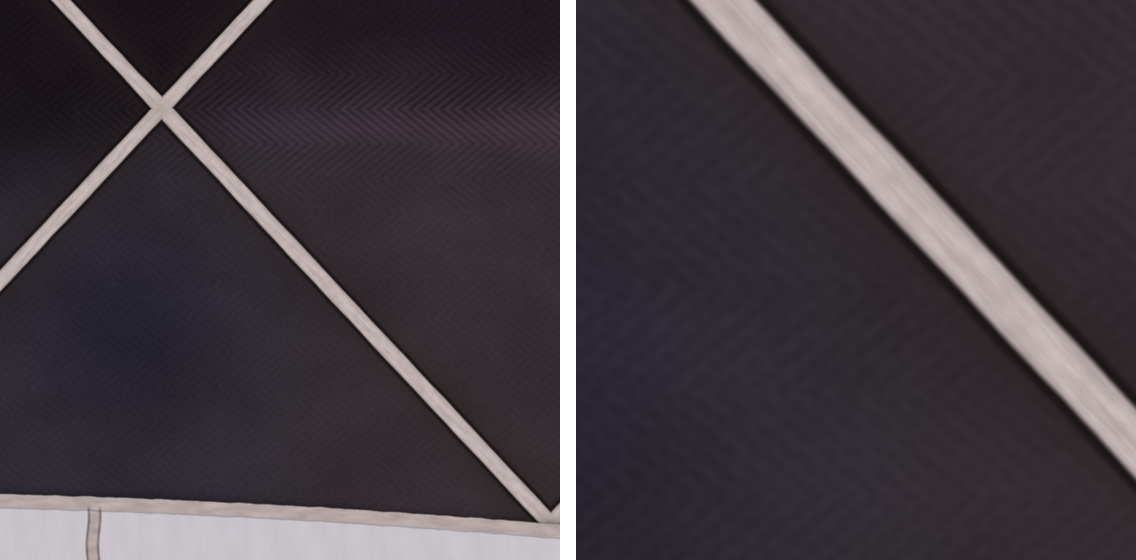
Left: the whole. Right: its middle third, enlarged.
Reproduce this texture procedurally as a Shadertoy shader.

```glsl
float sines(vec2 p) {
    float sum = 0.0, amp = 0.5;
    for (int i = 0; i < 5; i++) {
        sum += amp * sin(p.x + 1.7 * sin(p.y + float(i))) * cos(p.y - 1.3 * sin(p.x));
        p = mat2(1.5, 1.1, -1.1, 1.5) * p + 2.3;
        amp *= 0.6;
    }
    return sum;
}

vec2 hash2(vec2 c) {
    return fract(sin(vec2(dot(c, vec2(127.1, 311.7)), dot(c, vec2(269.5, 183.3)))) * 43758.5);
}

// Distance to the nearest scattered point
float cells(vec2 p) {
    float nearest = 2.0;
    for (int j = -1; j <= 1; j++)
        for (int i = -1; i <= 1; i++) {
            vec2 c = floor(p) + vec2(i, j);
            nearest = min(nearest, length(c + hash2(c) - p));
        }
    return nearest;
}

// Coverage of a band of the given half width
float band(float d, float halfWidth, float soft) {
    return 1.0 - smoothstep(halfWidth - soft, halfWidth + soft, abs(d));
}

// Fine slanted ribs whose direction flips in horizontal rows
float herringbone(vec2 uv) {
    float zigzag = abs(fract((uv.y - 0.805) / 0.124) - 0.5) * 0.124;
    return sin(6.2832 * (uv.x + 1.25 * zigzag) / 0.0185);
}

vec3 darkTile(vec2 uv, vec2 grid) {
    vec3 color = mix(vec3(0.19, 0.17, 0.205), vec3(0.215, 0.18, 0.20), smoothstep(0.2, 0.9, uv.x));
    float upper = smoothstep(0.62, 0.9, uv.y + 0.08 * sines(uv * 5.0) - 0.1 * uv.x);
    color = mix(color, vec3(0.13, 0.10, 0.13), upper);
    // The tile left of the crossing is the darkest
    color *= 1.0 - 0.22 * step(grid.y, 0.0) * smoothstep(0.5, 0.8, uv.y);
    // Bluish shade and a soft purple sheen
    color -= vec3(0.045, 0.035, 0.02) * exp(-28.0 * dot(uv - vec2(0.23, 0.42), uv - vec2(0.23, 0.42)));
    color += vec3(0.04, 0.025, 0.04) * exp(-pow((uv.y - 0.775) / 0.035, 2.0)) * smoothstep(0.3, 0.75, uv.x);
    color *= 1.0 + 0.10 * sines(uv * vec2(9.0, 12.0));
    // Ribs catch light in the upper rows
    float lit = exp(-pow((uv.y - 0.79) / 0.085, 2.0)) * (0.55 + 0.45 * sines(uv * 11.0 + 4.0));
    color += herringbone(uv) * (0.005 + 0.030 * lit * smoothstep(0.0, 0.5, uv.x));
    return color + 0.016 * (cells(uv * 130.0) - 0.5);
}

void mainImage(out vec4 fragColor, in vec2 fragCoord) {
    vec2 uv = fragCoord / iResolution.xy;
    float soft = max(0.0022, 1.0 / iResolution.y);

    // Diagonal lattice: grout lies on whole numbers of either coordinate
    vec2 p = (uv - vec2(0.289, 0.807)) / vec2(0.694, 0.742);
    vec2 grid = 0.5 * vec2(p.x + p.y, p.x - p.y);
    vec2 d = abs(grid - round(grid)) / 0.986;
    vec2 halfWidth = vec2(0.0143, 0.0132) + 0.0008 * sines(uv * 24.0);
    halfWidth.x -= 0.0015 * smoothstep(0.8, 0.9, uv.y);

    // Tiles with brown shadows beside the grout
    vec3 color = darkTile(uv, grid);
    float edge = min(d.x - halfWidth.x, d.y - halfWidth.y);
    color = mix(color, vec3(0.17, 0.13, 0.12), 0.65 * exp(-max(edge, 0.0) / 0.02));
    color *= 1.0 - 0.4 * band(edge - 0.003, 0.003, 0.003);

    // Pale grout, streaked along its length and stained at the crossing
    float streak = sines(d.x < d.y ? vec2(grid.x * 260.0, grid.y * 28.0) : vec2(grid.x * 28.0, grid.y * 260.0));
    vec3 grout = vec3(0.76, 0.71, 0.705) + 0.06 * streak - 0.04 * cells(uv * 70.0);
    grout = mix(grout, vec3(0.66, 0.61, 0.56), 0.7 * exp(-length(d) / 0.018));
    grout *= 1.0 - 0.12 * smoothstep(-0.006, 0.0, edge);
    color = mix(color, grout, 1.0 - smoothstep(-soft, soft, edge));

    // White border row below a sloping, ragged edge
    float top = 0.118 - 0.025 * uv.x - 0.03 * uv.x * uv.x + 0.0012 * sines(uv.xx * 45.0);
    float depth = top - uv.y;
    color *= 1.0 - 0.35 * exp(-max(-depth, 0.0) / 0.006);
    vec3 white = vec3(0.785, 0.76, 0.79) + 0.02 * sines(uv * vec2(70.0, 18.0));
    vec3 mortar = vec3(0.70, 0.65, 0.64) + 0.06 * sines(uv * vec2(35.0, 110.0));
    float joint = (fract((uv.x - 0.167) / 0.9 + 0.5) - 0.5) * 0.9 + 0.002 * sin(uv.y * 60.0);
    float seam = max(band(joint, 0.012, soft), 1.0 - smoothstep(0.024 - soft, 0.024 + soft, depth));
    vec3 border = mix(white, mortar, seam);
    // Thin dark cracks bound the mortar
    border *= 1.0 - 0.2 * band(depth - 0.025, 0.0012, soft);
    border *= 1.0 - 0.3 * band(abs(joint) - 0.010, 0.002, soft) * smoothstep(0.015, 0.025, depth);
    color = mix(color, border, smoothstep(-soft, soft, depth));

    fragColor = vec4(clamp(color, 0.0, 1.0), 1.0);
}
```
